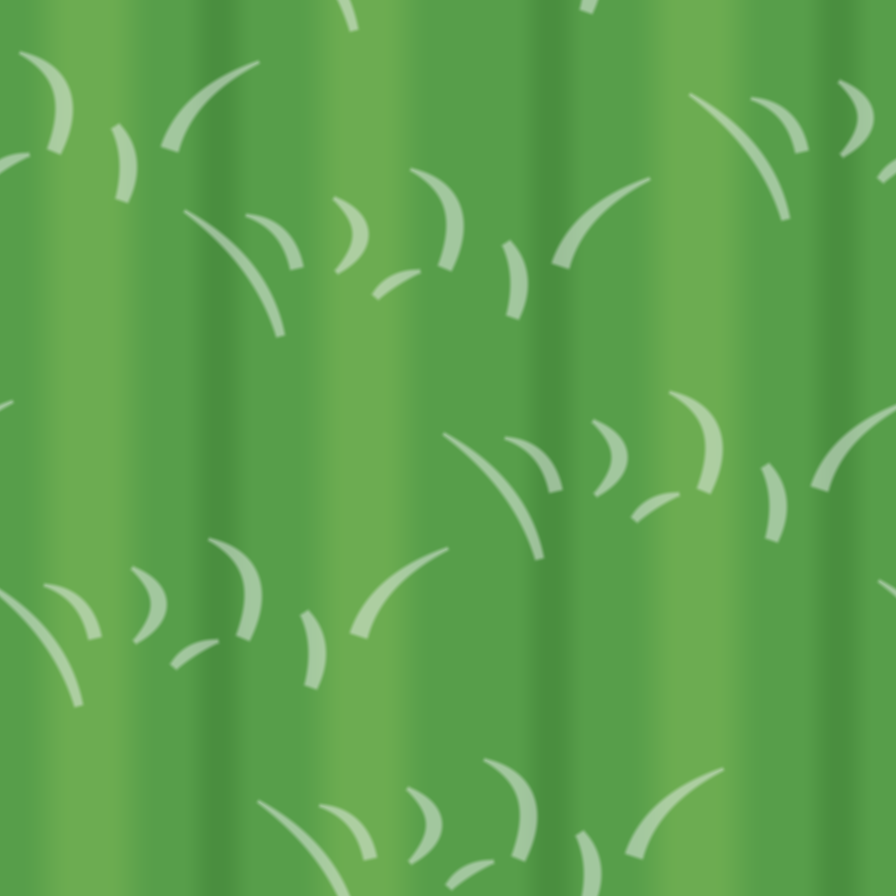
A Shadertoy shader for this pattern:

```glsl
// Green ground with soft vertical light and dark bands, strewn with five equal
// clumps of seven pale tapered strokes. Each stroke is a quadratic curve with a
// varying radius; clumps and bands wrap around a square tile of side TILE.

const float TILE = 768.0;      // design units across the canvas
const int CLUMPS = 5;
const int BANDS = 3;

const vec3 BASE_GREEN  = vec3(0.342, 0.620, 0.290);
const vec3 LIGHT_GREEN = vec3(0.424, 0.676, 0.316);
const vec3 DARK_GREEN  = vec3(0.290, 0.558, 0.247);
const vec3 STROKE_TINT = vec3(0.93, 0.94, 0.95);
const float STROKE_OPACITY = 0.5;

// Signed offset to the nearest copy in the repeating tile
float wrapTile(float d) {
    return mod(d + 0.5 * TILE, TILE) - 0.5 * TILE;
}

vec2 wrapTile(vec2 d) {
    return mod(d + 0.5 * TILE, TILE) - 0.5 * TILE;
}

// Soft vertical band: full inside core, gone beyond reach
float band(float x, float centre, float core, float reach) {
    return 1.0 - smoothstep(core, reach, abs(wrapTile(x - centre)));
}

// Coverage of a curve a-b-c with blunt ends; radii at start, middle and end
float stroke(vec2 p, vec2 a, vec2 b, vec2 c, vec3 radii, float soft) {
    vec2 bend = a - 2.0 * b + c;
    float t = clamp(dot(p - a, c - a) / dot(c - a, c - a), 0.0, 1.0);
    // Slide t to the foot of the perpendicular
    for (int i = 0; i < 6; i++) {
        vec2 point = a + t * (2.0 * (b - a) + t * bend);
        vec2 slope = 2.0 * (b - a + t * bend);
        t = clamp(t + dot(p - point, slope) / dot(slope, slope), 0.0, 1.0);
    }
    vec2 offset = p - (a + t * (2.0 * (b - a) + t * bend));
    vec2 dir = normalize(b - a + t * bend);
    float across = abs(offset.x * dir.y - offset.y * dir.x);
    float along = abs(dot(offset, dir));
    // Parabola through the three radii
    float radius = radii.x * (1.0 - t) * (1.0 - 2.0 * t)
                 + radii.y * 4.0 * t * (1.0 - t)
                 + radii.z * t * (2.0 * t - 1.0);
    float side = 1.0 - smoothstep(-soft, soft, across - radius);
    float cap = 1.0 - smoothstep(0.0, 2.0 * soft, along);
    return side * cap;
}

// One clump of seven strokes; y runs downward from its first tip
float clump(vec2 p, float s) {
    float m = stroke(p, vec2(0, 0), vec2(64, 42), vec2(80, 104), vec3(1.5, 5.0, 4.0), s);
    m = max(m, stroke(p, vec2(53, 3), vec2(86, 11), vec2(94, 46), vec3(1.5, 5.0, 6.0), s));
    m = max(m, stroke(p, vec2(128, -11), vec2(169, 17), vec2(130, 50), vec3(2.0, 7.0, 2.5), s));
    m = max(m, stroke(p, vec2(194, -36), vec2(247, -14), vec2(222, 46), vec3(1.5, 7.0, 6.5), s));
    m = max(m, stroke(p, vec2(198, 51), vec2(176, 56), vec2(163, 71), vec3(2.0, 5.0, 4.0), s));
    m = max(m, stroke(p, vec2(275, 28), vec2(292, 54), vec2(280, 88), vec3(4.5, 7.5, 6.0), s));
    m = max(m, stroke(p, vec2(395, -28), vec2(336, -2), vec2(321, 44), vec3(1.5, 5.5, 8.0), s));
    return m;
}

// Ground colour with its three light and three dark bands
vec3 ground(float x) {
    float lightX[BANDS] = float[BANDS](76.0, 312.0, 597.0);
    float darkX[BANDS] = float[BANDS](187.0, 472.0, 718.0);
    float lit = 0.0;
    float shade = 0.0;
    for (int i = 0; i < BANDS; i++) {
        lit = max(lit, band(x, lightX[i], 14.0, 58.0));
        shade = max(shade, band(x, darkX[i], 3.0, 32.0));
    }
    return mix(mix(BASE_GREEN, LIGHT_GREEN, lit), DARK_GREEN, shade);
}

// Coverage of all clumps, skipping those out of reach
float scatter(vec2 p, float soft) {
    vec2 tips[CLUMPS] = vec2[CLUMPS](vec2(160, 182), vec2(593, 82),
        vec2(382, 373), vec2(755, 499), vec2(223, 688));
    vec2 middle = vec2(200.0, 34.0);
    vec2 reach = vec2(215.0, 85.0);
    float cover = 0.0;
    for (int i = 0; i < CLUMPS; i++) {
        vec2 q = wrapTile(p - tips[i] - middle);
        if (all(lessThan(abs(q), reach))) cover = max(cover, clump(q + middle, soft));
    }
    return cover;
}

void mainImage(out vec4 fragColor, in vec2 fragCoord) {
    vec2 uv = fragCoord / iResolution.y;
    vec2 p = TILE * vec2(uv.x, 1.0 - uv.y);
    float soft = max(2.4, TILE / iResolution.y);
    float cover = scatter(p, soft);
    fragColor = vec4(mix(ground(p.x), STROKE_TINT, STROKE_OPACITY * cover), 1.0);
}
```
